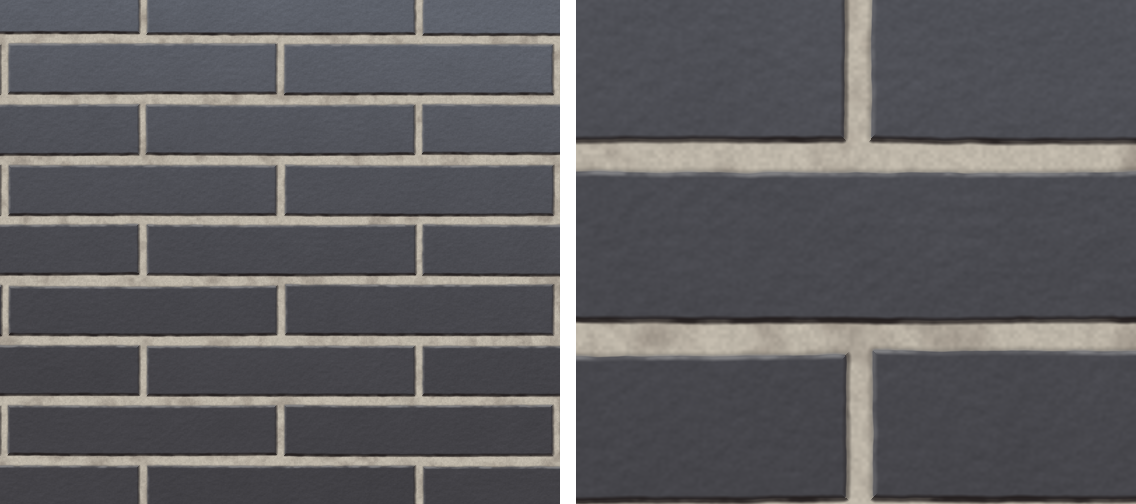
Left: the whole. Right: its middle third, enlarged.
A Shadertoy shader for this texture:

```glsl
// Dark slate brick wall in running bond with pale sandy mortar joints.
// Each brick is a slightly bowed, jittered box distance with ragged edges,
// lit from above: bright upper rims, dark lower rims and a fine surface relief.

// Layout, in units of the canvas width
const float ASPECT = 0.9;                        // canvas height
const vec2 PITCH = vec2(0.4928, 0.10755);        // brick plus joint
const vec2 HALF_BRICK = vec2(0.2390, 0.0434);
const vec2 ORIGIN = vec2(0.0085, -0.0301);       // joint corner of the bond
const float CORNER = 0.0015;
const float JITTER = 0.0016;
const float BOW = 0.0016;
const float RAGGED = 0.0017;

// Colours
const vec3 BRICK_LOW = vec3(0.258, 0.254, 0.272);
const vec3 BRICK_HIGH = vec3(0.372, 0.388, 0.425);
const vec3 MORTAR_LIGHT = vec3(0.745, 0.715, 0.662);
const vec3 MORTAR_DARK = vec3(0.630, 0.595, 0.550);
const vec3 RIM_LIGHT = vec3(0.53, 0.53, 0.54);
const vec3 RIM_SHADOW = vec3(0.135, 0.115, 0.115);

// Surface strengths
const float RELIEF = 0.075;
const float BRICK_TONE = 0.035;
const float MORTAR_GRAIN = 0.13;

float hash(vec2 p) {
    vec3 q = fract(vec3(p.xyx) * 0.1031);
    q += dot(q, q.yzx + 33.33);
    return fract((q.x + q.y) * q.z);
}

float noise(vec2 p) {
    vec2 i = floor(p), f = fract(p);
    f = f * f * (3.0 - 2.0 * f);
    return mix(mix(hash(i), hash(i + vec2(1, 0)), f.x),
               mix(hash(i + vec2(0, 1)), hash(i + vec2(1, 1)), f.x), f.y);
}

float fbm(vec2 p) {
    float sum = 0.0, amp = 0.5;
    for (int i = 0; i < 3; i++) {
        sum += amp * noise(p);
        p = p * 2.03 + 17.3;
        amp *= 0.5;
    }
    return sum / 0.875;
}

float brickHeight(vec2 p) {
    return fbm(p * vec2(110.0, 150.0) + 40.0);
}

// Signed distance to a box with slightly rounded corners
float boxDistance(vec2 q, vec2 halfSize) {
    vec2 e = abs(q) - halfSize + CORNER;
    return length(max(e, 0.0)) + min(max(e.x, e.y), 0.0) - CORNER;
}

vec3 mortarColor(vec2 p) {
    float patches = fbm(p * 45.0 + 9.0);
    float grain = 0.6 * noise(p * 420.0) + 0.4 * noise(p * 230.0 + 5.0) - 0.5;
    vec3 color = mix(MORTAR_DARK, MORTAR_LIGHT, smoothstep(0.1, 0.6, patches));
    return color * (1.0 + MORTAR_GRAIN * grain);
}

vec3 brickColor(vec2 p, vec2 id) {
    float height = p.y / ASPECT;
    float light = pow(height, 1.8) + 0.22 * (p.x - 0.5) * height;
    vec3 color = mix(BRICK_LOW, BRICK_HIGH, clamp(light, 0.0, 1.0));
    float slope = brickHeight(p) - brickHeight(p + vec2(-0.0010, 0.0022));
    float tone = BRICK_TONE * (hash(id + 71.0) - 0.5) + 0.05 * (fbm(p * 22.0) - 0.5);
    return color * (1.0 + tone + 2.0 * RELIEF * slope
                    + 0.05 * (noise(p * 400.0) - 0.5));
}

void mainImage(out vec4 fragColor, in vec2 fragCoord) {
    vec2 p = fragCoord / iResolution.xy * vec2(1.0, ASPECT);
    float pixel = 1.0 / iResolution.x;

    // Running bond: even rows are shifted by half a brick
    vec2 cell = (p - ORIGIN) / PITCH;
    float row = floor(cell.y);
    cell.x -= 0.5 * (1.0 - mod(row, 2.0));
    vec2 id = floor(cell) + 20.0;
    vec2 q = (fract(cell) - 0.5) * PITCH;

    // Per-brick placement, bowed long sides and ragged edges
    q -= JITTER * 1.6 * (vec2(hash(id), hash(id + 31.0)) - 0.5);
    float along = q.x / HALF_BRICK.x;
    q.y += BOW * (hash(id + 13.0) - 0.2) * (0.5 - along * along);
    q += RAGGED * (vec2(fbm(p * 70.0), fbm(p * 60.0 + 50.0)) - 0.5);
    vec2 halfSize = HALF_BRICK + JITTER * (vec2(hash(id + 5.0), hash(id + 8.0)) - 0.5);
    float d = boxDistance(q, halfSize);

    // Mortar, darkened where it meets a brick
    vec3 mortar = mortarColor(p) * mix(0.84, 1.0, smoothstep(0.0, 0.004, d));
    vec3 color = mix(mortar, brickColor(p, id), smoothstep(pixel, -pixel, d));

    // Rims: facing is 1 on the upper edge, -1 on the lower, weaker at the ends
    vec2 e = abs(q) - halfSize;
    float facing = e.y > e.x ? sign(q.y) : -0.45 * sign(q.x);
    float wear = smoothstep(0.25, 0.7, fbm(p * vec2(60.0, 90.0) + 3.0));
    float litRim = smoothstep(0.0022 + pixel, 0.0, abs(d + 0.0008));
    float darkRim = smoothstep(0.0026 + pixel, 0.0006, abs(d - 0.0003));
    color = mix(color, RIM_LIGHT, litRim * max(facing, 0.0) * (0.25 + 0.6 * wear));
    color = mix(color, RIM_SHADOW, darkRim * max(-facing, 0.0) * (0.95 - 0.25 * wear));

    fragColor = vec4(color, 1.0);
}
```
